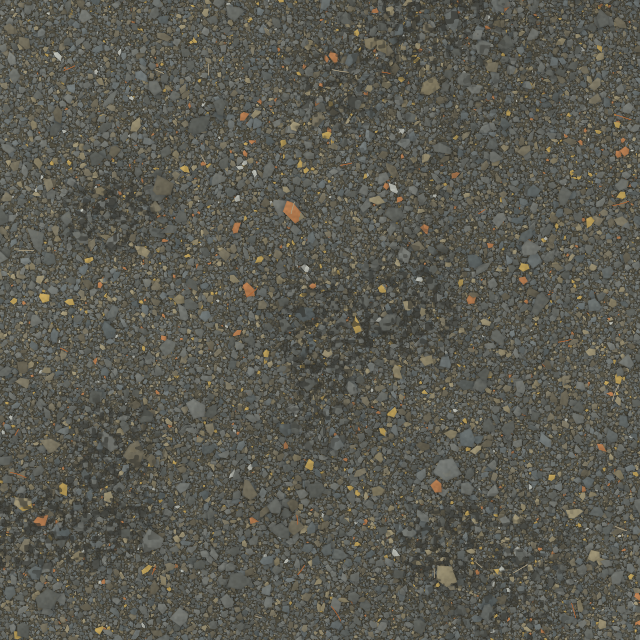
Reproduce this texture procedurally as a Shadertoy shader.

```glsl
// Weathered asphalt: angular slate chips packed over dark olive grit.
// Layers of random convex polygons are painted from fine to coarse, each with
// a soft contact shadow; dark pits and a few straw slivers finish the surface.

vec3 hash3(vec2 p) {
    vec3 q = fract(p.xyx * vec3(0.1031, 0.1030, 0.0973));
    q += dot(q, q.yxz + 33.33);
    return fract((q.xxy + q.yzz) * q.zyx);
}

float noise(vec2 p) {
    vec2 cell = floor(p), f = fract(p);
    f = f * f * (3.0 - 2.0 * f);
    float low = mix(hash3(cell).x, hash3(cell + vec2(1, 0)).x, f.x);
    float high = mix(hash3(cell + vec2(0, 1)).x, hash3(cell + vec2(1, 1)).x, f.x);
    return mix(low, high, f.y);
}

mat2 rotation(float angle) {
    float c = cos(angle), s = sin(angle);
    return mat2(c, -s, s, c);
}

// Distance to a convex chip with five uneven sides
float chipDistance(vec2 p, float radius, vec2 id) {
    float d = -1.0;
    for (int side = 0; side < 5; side++) {
        vec3 rnd = hash3(id + float(side) * vec2(17.0, 5.0) + 211.0);
        float angle = 1.2566 * (float(side) + 0.7 * (rnd.x - 0.5));
        d = max(d, dot(p, vec2(cos(angle), sin(angle))) - radius * (0.7 + 0.55 * rnd.y));
    }
    return d;
}

// Mostly slate, then olive and tan, with rare ochre, rust and pale chips
vec3 chipColor(vec3 rnd, float warmth) {
    vec3 slate = mix(vec3(0.335, 0.345, 0.325), vec3(0.455, 0.465, 0.445), rnd.y);
    slate += vec3(-0.015, 0.004, 0.025) * smoothstep(0.6, 1.0, rnd.z);
    vec3 olive = vec3(0.43, 0.41, 0.345) * (0.86 + 0.28 * rnd.y);
    vec3 tan_ = vec3(0.55, 0.515, 0.41) * (0.88 + 0.24 * rnd.y);
    vec3 ochre = mix(vec3(0.72, 0.61, 0.34), vec3(0.69, 0.47, 0.30), step(0.62, rnd.z));
    vec3 pale = vec3(0.70, 0.71, 0.68);
    float pick = rnd.x + 0.07 * (warmth - 0.5);
    vec3 color = mix(slate, olive, step(0.74, pick));
    color = mix(color, tan_, step(0.91, pick));
    color = mix(color, ochre, step(0.978, pick));
    return mix(color, pale, step(rnd.x, 0.005));
}

void paintChips(inout vec3 color, vec2 uv, float layer, float warmth) {
    float scale = 230.0 * pow(0.665, layer);
    float keep = 0.85 * exp(-0.12 * layer * layer);
    float soft = scale * max(0.001, 0.7 / iResolution.y);
    vec2 p = uv * scale + layer * 13.7;
    for (int y = -1; y <= 1; y++)
    for (int x = -1; x <= 1; x++) {
        vec2 cell = floor(p) + vec2(x, y);
        vec2 id = cell + layer * vec2(37.0, 71.0);
        vec3 place = hash3(id);
        if (place.z > keep) continue;
        vec3 shape = hash3(id + 97.0);
        vec3 tint = hash3(id + 153.0);

        vec2 offset = p - cell - 0.1 - 0.8 * place.xy;
        vec2 local = rotation(6.2832 * shape.x) * offset;
        local.y *= 1.0 + 0.75 * shape.y;
        float d = chipDistance(local, 0.31 + 0.19 * shape.z, id);

        // Contact shadow, then a face lit from the upper left
        color *= 1.0 - 0.13 * (1.0 - smoothstep(0.0, 0.22 + soft, d));
        vec3 face = chipColor(tint, warmth);
        face *= 1.02 + 0.13 * dot(offset, vec2(-0.6, 0.8));
        face *= 0.95 + 0.12 * noise(uv * 240.0 + tint.xy * 50.0);
        face *= 1.0 - 0.10 * smoothstep(-0.10, 0.03, d);
        color = mix(color, face, 0.94 * (1.0 - smoothstep(-soft, soft, d)));
    }
}

// Sparse thin fibres, each kept inside its own cell
void paintSlivers(inout vec3 color, vec2 uv) {
    vec2 p = uv * 14.0;
    vec3 rnd = hash3(floor(p) + 401.0);
    vec3 look = hash3(floor(p) + 467.0);
    vec2 q = rotation(3.1416 * look.x) * (fract(p) - 0.35 - 0.3 * rnd.xy);
    q.y += 0.8 * q.x * q.x * (look.z - 0.5);
    float halfLength = 0.06 + 0.13 * look.y;
    float d = length(vec2(max(abs(q.x) - halfLength, 0.0), q.y));
    float soft = 14.0 * max(0.0009, 0.7 / iResolution.y);
    float mask = (1.0 - smoothstep(0.004, 0.004 + soft, d)) * step(rnd.z, 0.13);
    vec3 straw = mix(vec3(0.68, 0.40, 0.22), vec3(0.66, 0.61, 0.50), step(0.45, look.z));
    color = mix(color, straw, 0.8 * mask);
}

void mainImage(out vec4 fragColor, in vec2 fragCoord) {
    vec2 uv = fragCoord / iResolution.y;
    float warmth = 0.6 * noise(uv * 3.0 + 8.0) + 0.4 * noise(uv * 11.0);

    // Gritty binder between the chips
    float grit = 0.5 * noise(uv * 300.0) + 0.5 * noise(uv * 130.0 + 40.0);
    vec3 color = mix(vec3(0.25, 0.24, 0.195), vec3(0.41, 0.395, 0.335), grit);

    for (int layer = 0; layer < 6; layer++)
        paintChips(color, uv, float(layer), warmth);

    // Pits gathered in a few worn patches
    float patchMask = smoothstep(0.62, 0.88, noise(uv * 6.0 + 21.0));
    float pits = smoothstep(0.5, 0.72, noise(uv * 150.0 + 63.0));
    color = mix(color, vec3(0.20, 0.20, 0.18), 0.65 * patchMask * pits);

    paintSlivers(color, uv);

    // Broad, faint change of tone
    color *= 1.0 + 0.09 * (noise(uv * 4.0 + 33.0) - 0.5) + 0.06 * (noise(uv * 19.0) - 0.5);
    fragColor = vec4(color, 1.0);
}
```
